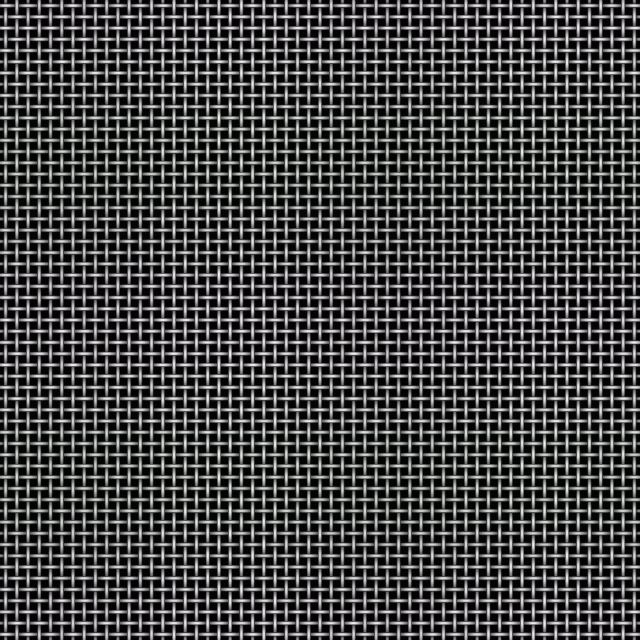
This texture is drawn by a three.js fragment shader. Its source:

```glsl
// Plain-woven wire mesh of pale steel over black, 57 wires across and 57 down.
// Each cell holds one crossing; a cosine height lifts one wire over the other
// and shades it, while layered sines add slow bands and fine brushed variation.

varying vec2 vUv;

const float PI = 3.14159265;
const float WIRES = 57.0;
const float CORE_RADIUS = 0.03;   // in cells
const float WIRE_RADIUS = 0.23;
const float DIP_LIGHT = 0.36;
const float CROWN_LIGHT = 0.86;
const vec3 GAP_COLOR = vec3(0.012, 0.014, 0.013);
const vec3 STEEL_COLOR = vec3(1.0, 0.995, 1.0);

// Soft round cross-section: 1 on the axis, 0 at the rim.
float roundProfile(float across, float radius) {
  return 1.0 - smoothstep(CORE_RADIUS, radius, abs(across));
}

// Brightness of a wire whose height runs from -1 (under) to 1 (over).
float wireLight(float across, float height) {
  float lift = 0.5 + 0.5 * height;
  float radius = WIRE_RADIUS * mix(0.92, 1.0, lift);
  return roundProfile(across, radius) * mix(DIP_LIGHT, CROWN_LIGHT, lift);
}

// Opaque extent of a wire where it hides the one below.
float wireCover(float across) {
  return 1.0 - smoothstep(WIRE_RADIUS - 0.10, WIRE_RADIUS, abs(across));
}

// Small irregular change along a wire and from wire to wire.
float brushed(float along, float wire) {
  return 1.0 + 0.025 * sin(along * 2.3 + wire * 4.7)
             + 0.020 * sin(along * 5.9 - wire * 2.1);
}

// Slow light and dark bands, two per canvas width.
float slowBand(float position, float phase) {
  return 1.0 + 0.05 * cos(4.0 * PI * position + phase);
}

void main() {
  // Cell grid with a crossing at each cell centre.
  vec2 grid = vUv * WIRES;
  vec2 cell = floor(grid);
  vec2 local = fract(grid) - 0.5;
  float weftOver = 1.0 - mod(cell.x + cell.y, 2.0);
  float side = 2.0 * weftOver - 1.0;

  // Horizontal weft and vertical warp weave in opposite phase.
  float weft = wireLight(local.y, side * cos(PI * local.x));
  float warp = wireLight(local.x, -side * cos(PI * local.y));
  weft *= brushed(grid.x, cell.y) * slowBand(vUv.y, 0.6);
  warp *= brushed(grid.y, cell.x) * slowBand(vUv.x, 1.8);

  // The upper wire hides the lower one at the crossing.
  float upper = mix(warp, weft, weftOver);
  float lower = mix(weft, warp, weftOver);
  float upperAcross = mix(local.x, local.y, weftOver);
  float light = mix(lower, upper, wireCover(upperAcross));
  light = max(light, upper);

  // Faint shift between violet and green down the sheet.
  float tint = 0.008 * cos(4.0 * PI * vUv.y);
  vec3 color = GAP_COLOR + STEEL_COLOR * light;
  color += vec3(tint, -tint, tint) * (0.3 + light);

  gl_FragColor = vec4(clamp(color, 0.0, 1.0), 1.0);
}
```
